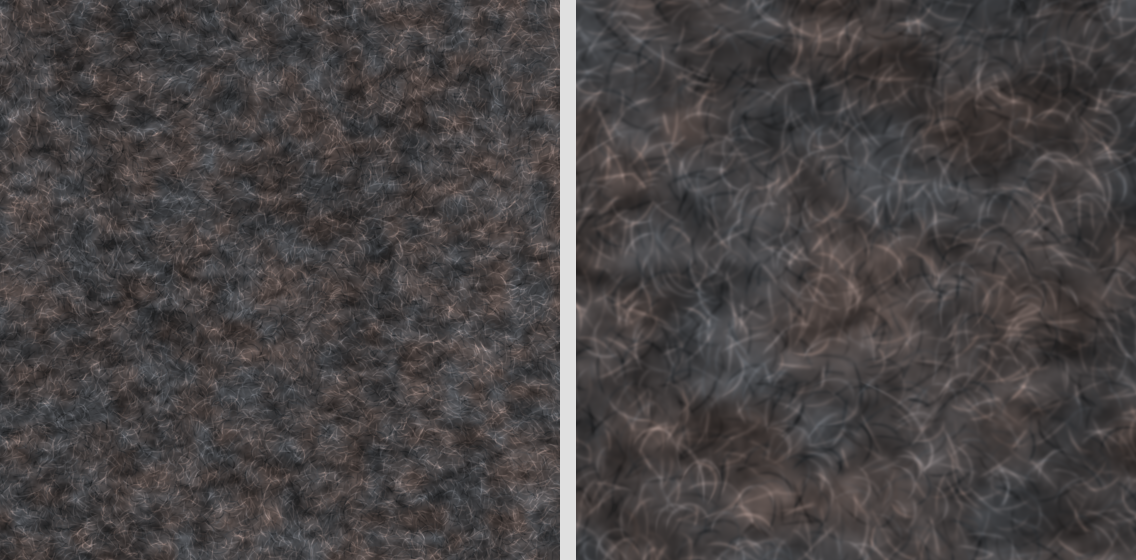
Left: the whole. Right: its middle third, enlarged.
Reproduce this texture procedurally as a Shadertoy shader.

```glsl
// Dark grey felted wool: soft mottled clumps under many short curved fibres.
// Warped value noise makes the clumps; jittered cell layers scatter the fibres,
// which follow a loose flow and lean towards warm brown or cool grey.

#define BASE_TONE 0.263
#define CLUMP_CONTRAST 0.25
#define FIBRE_CONTRAST 0.085
#define FIBRE_LAYERS 10
#define FIBRE_CELLS 48.0
#define FIBRE_WIDTH 0.0014
#define STRAY_CHANCE 0.22
#define STRAY_CONTRAST 0.10
#define COOL_TINT vec3(0.965, 0.990, 1.040)
#define WARM_TINT vec3(1.115, 0.975, 0.935)

float hash(vec2 p) {
    return fract(sin(dot(p, vec2(127.1, 311.7))) * 43758.5453);
}

float noise(vec2 p) {
    vec2 cell = floor(p);
    vec2 f = fract(p);
    f = f * f * (3.0 - 2.0 * f);
    float low = mix(hash(cell), hash(cell + vec2(1.0, 0.0)), f.x);
    float high = mix(hash(cell + vec2(0.0, 1.0)), hash(cell + vec2(1.0, 1.0)), f.x);
    return mix(low, high, f.y);
}

// One layer of curved fibres: x is signed brightness, y is signed warmth
vec2 fibreLayer(vec2 p, float cells, float width, float chance, float flow, float seed) {
    vec2 grid = p * cells + seed * vec2(0.37, 0.61);
    vec2 home = floor(grid);
    vec2 sum = vec2(0.0);
    for (int y = -1; y <= 1; y++) {
        for (int x = -1; x <= 1; x++) {
            vec2 cell = home + vec2(x, y);
            vec2 key = cell + seed * 17.3;
            if (hash(key + 5.1) > chance) continue;
            vec2 root = vec2(hash(key), hash(key + 31.7));
            float shade = hash(key + 11.9);
            float bend = hash(key + 23.3) - 0.5;
            float angle = flow + (hash(key + 47.5) - 0.5) * 2.6;
            float c = cos(angle), s = sin(angle);
            vec2 q = mat2(c, -s, s, c) * (grid - cell - root);
            q.y -= bend * 1.5 * q.x * q.x;
            float halfLength = mix(0.35, 0.8, hash(key + 61.3));
            float across = q.y / (width * cells);
            float body = exp(-across * across);
            body *= 1.0 - smoothstep(0.5, 1.0, abs(q.x) / halfLength);
            sum += body * vec2(mix(-0.6, 1.0, shade), bend + shade - 0.5);
        }
    }
    return sum;
}

void mainImage(out vec4 fragColor, in vec2 fragCoord) {
    vec2 p = fragCoord / iResolution.y;
    float width = max(FIBRE_WIDTH, 0.7 / iResolution.y);

    // Mottled clumps, slightly wider than tall
    vec2 warp = vec2(noise(p * 31.0 + 3.7), noise(p * 31.0 + 19.2)) - 0.5;
    vec2 w = p + warp * 0.018;
    float clump = 0.55 * noise(w * vec2(36.0, 48.0))
                + 0.45 * noise(w * vec2(74.0, 98.0) + 7.3);
    float cloud = noise(p * 6.0 + 41.0) - 0.5;
    float grain = noise(p * 230.0) - 0.5;

    // Dense nap of short fibres
    float flow = (noise(p * 6.0 + 13.0) - 0.5) * 5.0;
    vec2 nap = vec2(0.0);
    for (int i = 0; i < FIBRE_LAYERS; i++) {
        nap += fibreLayer(p, FIBRE_CELLS, width, 1.0, flow, float(i) + 1.0);
    }

    // Sparse longer hairs lying on top
    vec2 stray = fibreLayer(p, 17.0, width, STRAY_CHANCE, flow, 29.0);

    float tone = BASE_TONE + (clump - 0.5) * CLUMP_CONTRAST;
    tone += cloud * 0.045 + grain * 0.04;
    tone += 0.02 * (p.x - 0.5) + 0.012 * (0.5 - p.y);
    tone += (nap.x - 0.14) * FIBRE_CONTRAST * (0.5 + clump);
    tone += max(stray.x, 0.0) * STRAY_CONTRAST;
    tone = max(tone, 0.13);

    // Brown and blue-grey wool blended in patches and single fibres
    float warmth = 0.5 + 1.1 * (noise(w * 27.0 + 71.0) - 0.5);
    warmth += 0.3 * nap.y + 0.15 * (p.x - 0.5);
    vec3 colour = tone * mix(COOL_TINT, WARM_TINT, clamp(warmth, 0.0, 1.0));

    fragColor = vec4(colour, 1.0);
}
```
